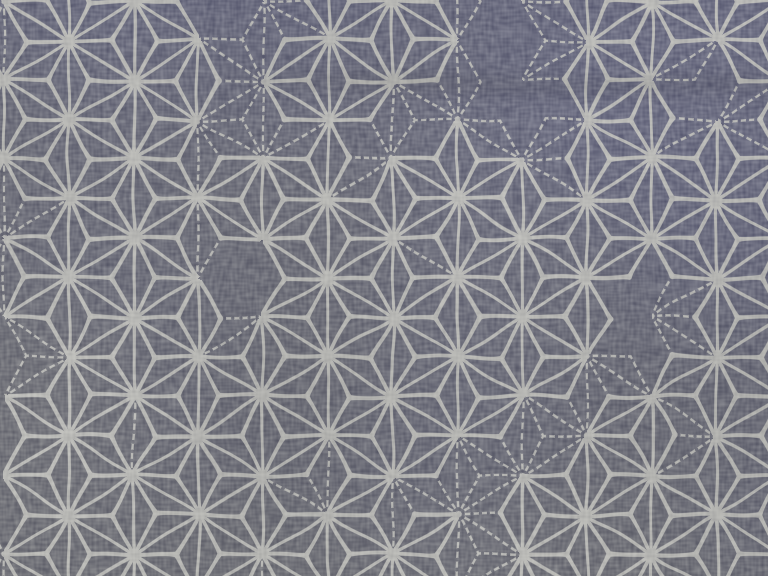
Write a Shadertoy shader that draws this pattern.

```glsl
// Hemp-leaf lattice (asanoha) printed in off-white on blue-grey chambray.
// A triangular grid is folded to one triangle; its edges and centroid spokes
// are drawn solid, dashed or left blank, as chosen by gradient noise per edge.

const float COLUMN_STEP = 0.1125;   // column spacing, in canvas heights
const float EDGE_LENGTH = 0.1372;   // lattice edge, in canvas heights
const vec2 LATTICE_ORIGIN = vec2(0.007, 0.998);
const float ROW_HEIGHT = 0.8660254; // height of a unit triangle
const vec3 INK = vec3(0.73, 0.73, 0.715);
const vec3 CLOTH_GREY = vec3(0.445, 0.448, 0.475);
const vec3 CLOTH_BLUE = vec3(0.425, 0.430, 0.510);

float hash(vec2 p) {
    return fract(sin(dot(p, vec2(127.1, 311.7))) * 43758.55);
}

vec2 gradient(vec2 cell) {
    float angle = 6.2831853 * hash(cell);
    return vec2(cos(angle), sin(angle));
}

float gradientNoise(vec2 p) {
    vec2 i = floor(p), f = p - i;
    vec2 u = f * f * f * (f * (f * 6.0 - 15.0) + 10.0);
    vec2 e = vec2(1.0, 0.0);
    float low = mix(dot(gradient(i), f), dot(gradient(i + e.xy), f - e.xy), u.x);
    float high = mix(dot(gradient(i + e.yx), f - e.yx),
                     dot(gradient(i + e.xx), f - e.xx), u.x);
    return mix(low, high, u.y);
}

// Skewed grid indices to a plane of unit equilateral triangles
vec2 toPlane(vec2 index) {
    return vec2(index.x * ROW_HEIGHT, index.y + 0.5 * index.x);
}

// 0 = blank, 1 = dashed, 2 = solid
float edgeState(vec2 a, vec2 b) {
    float n = gradientNoise(toPlane(a + b) * 0.28 + vec2(3.7, 8.2));
    n += 0.12 * (hash(a + b + 41.0) - 0.5);
    return step(-0.28, n) + step(-0.12, n);
}

// Coverage of one hand-cut line, flaring slightly toward its ends
float stroke(vec2 p, vec2 a, vec2 b, float state, float halfWidth, float dashes, float aa) {
    if (state < 0.5) return 0.0;
    vec2 ab = b - a;
    float t = clamp(dot(p - a, ab) / dot(ab, ab), 0.0, 1.0);
    float d = length(p - a - ab * t);
    if (state > 1.5) {
        d -= halfWidth * (1.0 + 0.5 * pow(abs(2.0 * t - 1.0), 5.0));
    } else {
        float along = abs(fract(t * dashes + 0.5) - 0.5) - 0.31;
        d = max(d - 0.0155, along * length(ab) / dashes);
    }
    return 1.0 - smoothstep(-aa, aa, d);
}

// Ink coverage of the triangle that holds p
float hempLeaf(vec2 p, float aa) {
    float column = p.x / ROW_HEIGHT;
    vec2 index = vec2(column, p.y - 0.5 * column);
    vec2 cell = floor(index), f = index - cell;
    float upper = step(1.0, f.x + f.y);
    vec2 corner[3] = vec2[3](cell + upper, cell + vec2(1.0, 0.0), cell + vec2(0.0, 1.0));
    vec2 centre = toPlane((corner[0] + corner[1] + corner[2]) / 3.0);

    float state[3];
    for (int k = 0; k < 3; k++) state[k] = edgeState(corner[k], corner[(k + 1) % 3]);

    float ink = 0.0;
    for (int k = 0; k < 3; k++) {
        vec2 a = toPlane(corner[k]), b = toPlane(corner[(k + 1) % 3]);
        float spokeState = max(state[k], state[(k + 2) % 3]);
        ink = max(ink, stroke(p, a, b, state[k], 0.020, 8.0, aa));
        ink = max(ink, stroke(p, a, centre, spokeState, 0.025, 5.0, aa));
    }
    return ink;
}

// Fine crossed threads, centred on zero
float weave(vec2 q) {
    return gradientNoise(q * vec2(45.0, 190.0)) + gradientNoise(q * vec2(190.0, 45.0) + 57.0);
}

vec3 cloth(vec2 q, float threads) {
    float blueness = smoothstep(0.1, 1.0, 0.65 * q.y + 0.25 * q.x + 0.3 * gradientNoise(q * 2.3));
    vec3 colour = mix(CLOTH_GREY, CLOTH_BLUE, blueness);
    return colour + 0.085 * threads * vec3(1.0, 1.0, 0.85);
}

void mainImage(out vec4 fragColor, in vec2 fragCoord) {
    vec2 q = fragCoord / iResolution.y;
    float aa = 0.75 / (iResolution.y * EDGE_LENGTH);

    // Lattice position with a slight hand-drawn wobble
    vec2 p = (q - LATTICE_ORIGIN) / vec2(COLUMN_STEP / ROW_HEIGHT, EDGE_LENGTH);
    p += 0.055 * vec2(gradientNoise(p * 1.3), gradientNoise(p * 1.3 + 17.0));

    float threads = weave(q);
    float ink = hempLeaf(p, aa) * (0.95 + 0.08 * threads);
    vec3 colour = mix(cloth(q, threads), INK + 0.02 * threads, clamp(ink, 0.0, 1.0));

    // Soft folds and one shallow crease near the top
    float crease = (q.y - 0.855 - 0.012 * gradientNoise(q * 3.0)) / 0.022;
    colour *= 1.0 + 0.06 * gradientNoise(q * 1.8 + 9.0);
    colour *= 1.0 - 0.07 * exp(-crease * crease) * smoothstep(0.3, 0.7, q.x);
    fragColor = vec4(colour, 1.0);
}
```
